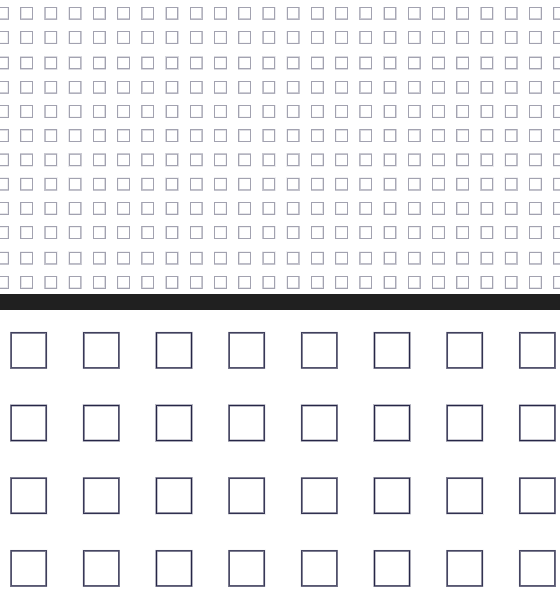
Top, the full canvas; bottom, a detail of the centre.
A WebGL 2 fragment shader for this pattern:

```glsl
#version 300 es
precision highp float;

uniform vec2 u_resolution;
out vec4 fragColor;

// Lengths are fractions of the canvas height
const float PITCH = 0.0824;         // spacing of the squares
const float FIRST_COLUMN = 0.0082;  // centre of the cut column at the left
const float GRID_MIDDLE = 0.4973;   // height midway between the central rows
const float INNER_ROWS = 4.0;       // evenly spaced rows on each side of the middle
const float OUTER_GAP = 0.0045;     // extra gap before the outer rows
const float SIDE = 0.0398;          // side of a square along its stroke
const float STROKE = 0.00175;       // line width
const float SOFTNESS = 1.2;         // width of the edge filter in pixels

const vec3 PAPER = vec3(1.0);
const vec3 INK = vec3(0.15, 0.15, 0.28);

// Signed distance to a square, with sharp mitred corners
float squareDistance(vec2 p, float side) {
    vec2 d = abs(p) - 0.5 * side;
    return max(d.x, d.y);
}

// Share of the filter width covered by a stroke, also when thinner than a pixel
float strokeCoverage(float d, float width, float blur) {
    float upper = min(d + 0.5 * blur, 0.5 * width);
    float lower = max(d - 0.5 * blur, -0.5 * width);
    return max(upper - lower, 0.0) / blur;
}

// Position relative to the centre of the nearest square
vec2 gridCell(vec2 p) {
    p -= vec2(FIRST_COLUMN - 0.5 * PITCH, GRID_MIDDLE);
    float outer = step(INNER_ROWS * PITCH, abs(p.y));
    p.y -= sign(p.y) * outer * OUTER_GAP;
    return (fract(p / PITCH) - 0.5) * PITCH;
}

void main() {
    vec2 p = gl_FragCoord.xy / u_resolution.y;
    float blur = SOFTNESS / u_resolution.y;

    float d = squareDistance(gridCell(p), SIDE);
    float ink = strokeCoverage(d, STROKE, blur);
    fragColor = vec4(mix(PAPER, INK, ink), 1.0);
}
```
